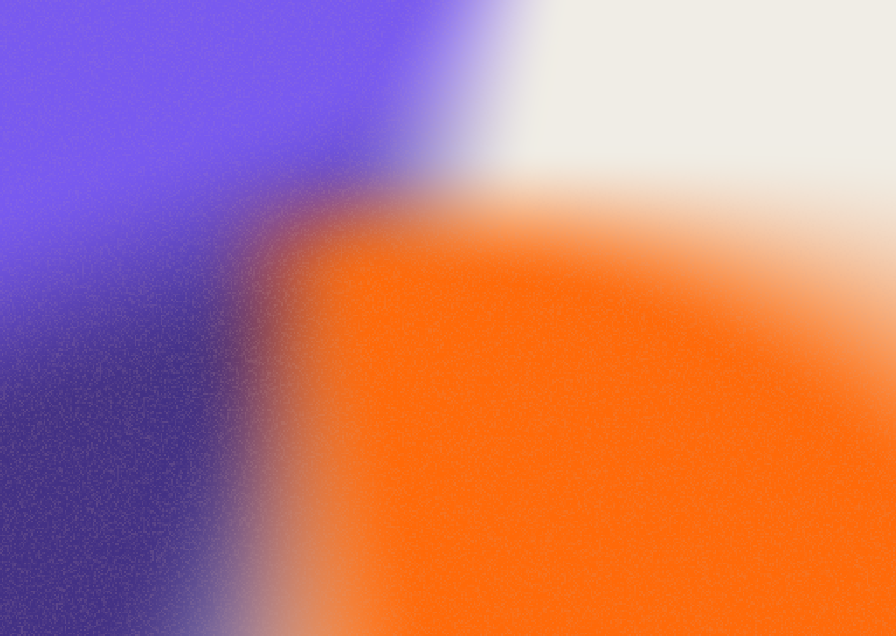
This background is drawn by a WebGL 1 fragment shader. Its source:

```glsl
precision highp float;

uniform vec2 u_resolution;

float hash(vec2 cell) {
    vec3 q = fract(cell.xyx * vec3(0.1031, 0.1030, 0.0973));
    q += dot(q, q.yzx + 33.33);
    return fract((q.x + q.y) * q.z);
}

// Orange mass: a soft left side and a top side that widens to the right
float orangeGlow(vec2 p) {
    float left = smoothstep(0.28, 0.69 - 0.2 * min(p.y, 0.45), p.x);
    float bend = max(p.x - 0.73, 0.0);
    float top = 1.0 - smoothstep(0.55 - 0.73 * bend * bend, 0.77, p.y);
    return left * top;
}

void main() {
    // Canvas heights, origin at the lower left
    vec2 p = gl_FragCoord.xy / u_resolution.y;
    float depth = 1.0 - p.y;

    vec3 violet = vec3(0.47, 0.35, 0.94);
    vec3 indigo = vec3(0.26, 0.19, 0.52);
    vec3 cream = vec3(0.94, 0.93, 0.90);
    vec3 orange = vec3(1.0, 0.41, 0.03);

    // Violet sinking into indigo, with cream at the upper right
    float shade = smoothstep(0.31, 0.70, depth + 0.35 * p.x);
    float light = smoothstep(0.632 - 0.5 * depth, 0.897 - 0.2 * depth, p.x);
    float glow = orangeGlow(p);
    vec3 color = mix(violet, indigo, shade);
    color = mix(color, cream, light);
    color = mix(color, orange, glow);

    // Fine pale grain, absent from the cream
    float speck = hash(floor(p * 364.0));
    float grain = 0.2 * speck * speck * speck;
    grain *= (1.0 - light * (1.0 - glow)) * mix(0.6, 1.0, shade);
    color = mix(color, vec3(0.80, 0.64, 0.62), grain);

    gl_FragColor = vec4(color, 1.0);
}
```
